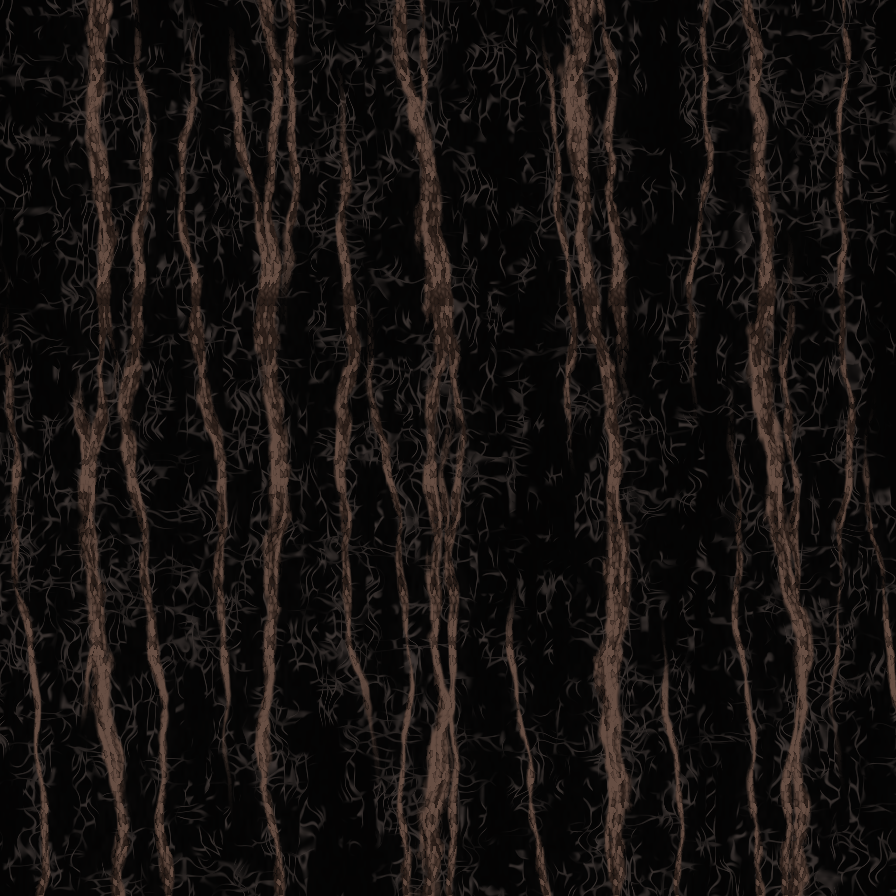
Write a Shadertoy shader that draws this texture.

```glsl
// Dark veined stone: frayed brown veins run down a near-black slab.
// Vein paths are layered sines; their fibres, the speckle and the fine
// cracks between them all come from stretched cellular noise.

const vec3 STONE_BLACK = vec3(0.013, 0.012, 0.012);
const vec3 CRACK_GREY  = vec3(0.235, 0.205, 0.195);
const vec3 VEIN_UMBER  = vec3(0.150, 0.105, 0.085);
const vec3 VEIN_TAN    = vec3(0.400, 0.305, 0.262);

float hash1(float n) {
    n = fract(n * 0.1031);
    n *= n + 33.33;
    return fract(2.0 * n * n);
}

vec3 hash3(vec2 cell) {
    vec3 q = fract(vec3(cell.xyx) * vec3(0.1031, 0.1030, 0.0973));
    q += dot(q, q.yxz + 33.33);
    return fract((q.xxy + q.yzz) * q.zyx);
}

// Smooth value noise, 0 to 1
float noise(vec2 p) {
    vec2 i = floor(p), f = fract(p);
    f = f * f * (3.0 - 2.0 * f);
    float low  = mix(hash3(i).x, hash3(i + vec2(1, 0)).x, f.x);
    float high = mix(hash3(i + vec2(0, 1)).x, hash3(i + 1.0).x, f.x);
    return mix(low, high, f.y);
}

// Cellular noise: x = nearest distance, y = gap to the second, z = cell id
vec3 cellular(vec2 p) {
    vec2 base = floor(p);
    float nearest = 9.0, second = 9.0, id = 0.0;
    for (int j = -1; j <= 1; j++)
    for (int i = -1; i <= 1; i++) {
        vec2 cell = base + vec2(i, j);
        vec3 h = hash3(cell);
        float d = length(cell + h.xy - p);
        if (d < nearest) { second = nearest; nearest = d; id = h.z; }
        else second = min(second, d);
    }
    return vec3(nearest, second - nearest, id);
}

// Sideways wander of a vein at height y
float wander(float y, float seed) {
    return 0.013 * sin(5.0 * y + seed) + 0.007 * sin(12.0 * y + 2.1 * seed)
         + 0.0035 * sin(29.0 * y + 3.7 * seed) + 0.0018 * sin(67.0 * y + 5.3 * seed)
         - 0.035 * (y - 0.5);
}

// Keeps the strongest vein: x = cover, y = signed offset, z = glow around it
vec3 addVein(vec3 best, vec2 p, float x, float halfWidth, float seed, float span, float fray) {
    float offset = p.x - x - wander(p.y, seed);
    float middle = hash1(seed + 5.0);
    float taper = 1.0 - smoothstep(0.6 * span, span, abs(p.y - middle));
    float swell = 0.8 + 0.3 * sin(9.0 * p.y + 4.0 * seed) + 0.15 * sin(23.0 * p.y + seed);
    float w = halfWidth * swell * mix(0.3, 1.0, taper);
    float d = abs(offset) + fray * (0.003 + 0.45 * w);
    float cover = (1.0 - smoothstep(0.65 * w, w + 0.003, d)) * taper;
    float glow = exp(-abs(offset) / (0.012 + 2.0 * halfWidth)) * taper;
    return vec3(cover > best.x ? vec2(cover, offset) : best.xy, max(best.z, glow));
}

// Broken hairlines along cell borders; stretch sets their direction
float cracks(vec2 p, vec2 stretch, float amount) {
    vec2 bend = vec2(noise(p * 48.0), noise(p * 48.0 + 31.0)) - 0.5;
    vec3 c = cellular((p + 0.022 * bend) * stretch);
    float line = 1.0 - smoothstep(0.03, 0.24, c.y);
    float gate = noise(p * stretch * 0.9 + 17.0);
    return line * smoothstep(1.0 - amount, 1.25 - amount, gate);
}

void mainImage(out vec4 fragColor, in vec2 fragCoord) {
    vec2 p = fragCoord / iResolution.y;
    float fray = noise(p * vec2(95.0, 38.0)) + 0.5 * noise(p * vec2(210.0, 90.0)) - 0.65;

    // Broad trunks, evenly spread, then many thin strands
    vec3 vein = vec3(0.0);
    for (int i = 0; i < 5; i++) {
        float seed = 3.0 + 7.3 * float(i);
        float x = 0.115 + 0.187 * float(i) + 0.03 * (hash1(seed) - 0.5);
        vein = addVein(vein, p, x, mix(0.009, 0.015, hash1(seed + 1.0)), seed, 1.7, fray);
    }
    for (int i = 0; i < 20; i++) {
        float seed = 51.0 + 4.7 * float(i);
        float x = (float(i) + hash1(seed)) / 20.0;
        float thick = hash1(seed + 2.0);
        float span = mix(0.2, 0.75, hash1(seed + 3.0));
        vein = addVein(vein, p, x, mix(0.0028, 0.0075, thick * thick), seed, span, fray);
    }

    // Lengthwise fibres and speckle follow the vein
    vec2 along = vec2(vein.y, p.y);
    float fibre = noise(along * vec2(230.0, 17.0) + 40.0);
    vec3 speck = cellular(along * vec2(260.0, 120.0) + 80.0);
    float tone = 0.55 * fibre + 0.45 * speck.z + 0.25 * (speck.y - 0.3);
    float body = vein.x * smoothstep(0.08, 0.38, tone + 0.25 * vein.x - 0.1);
    vec3 veinColor = mix(VEIN_UMBER, VEIN_TAN, smoothstep(0.2, 0.72, tone));

    // Upright cracks in drifting patches, crosswise ones close to veins
    float patches = noise(p * vec2(13.0, 6.0) + 9.0);
    float upright = cracks(p, vec2(105.0, 38.0), 0.34 + 0.24 * patches + 0.22 * vein.z);
    float crosswise = cracks(p + 3.0, vec2(36.0, 85.0), 0.22 + 0.2 * patches + 0.28 * vein.z);
    float crackLight = max(upright, 0.8 * crosswise) * (0.5 + 0.5 * noise(p * 150.0));
    float dust = 0.12 * vein.z * noise(p * vec2(260.0, 110.0));

    vec3 color = mix(STONE_BLACK, CRACK_GREY, clamp(crackLight + dust, 0.0, 1.0));
    color = mix(color, veinColor, body);
    fragColor = vec4(color, 1.0);
}
```
